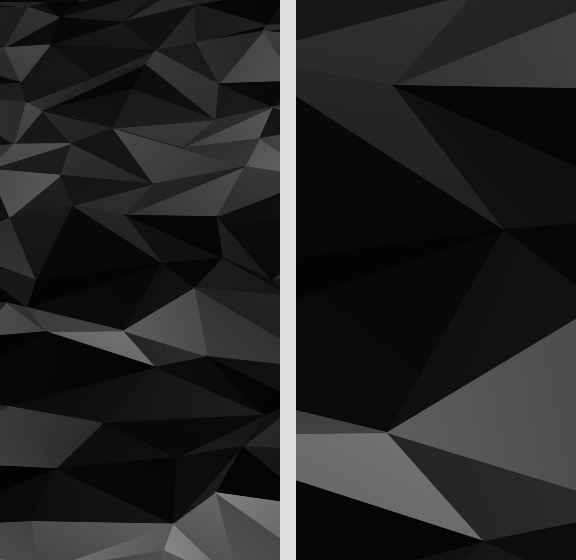
Left: the whole. Right: its middle third, enlarged.
Reproduce this background procedurally as a WebGL 2 fragment shader.

```glsl
#version 300 es
precision highp float;
// Draws a dark faceted low-poly landscape receding toward the top.

uniform vec2 u_resolution;
out vec4 fragColor;

// Mesh layout; the canvas is 1 wide and 2 high
const vec2 CANVAS = vec2(1.0, 2.0);
const float ROW_START = -0.07;    // height of the nearest row line
const float ROW_NEAR = 0.22;      // spacing of the nearest rows
const float ROW_SHRINK = 0.005;   // loss of spacing with distance
const float COL_NEAR = 0.38;      // column width at the bottom
const float COL_SHRINK = 0.085;   // loss of width per unit of height
const vec2 JITTER = vec2(0.88, 1.05);
const float SEED = 17.0;

// Tones: mean brightness rank of each row, near to far
const int ROWS = 14;
const float ROW_RANK[ROWS] = float[ROWS](
    0.93, 0.25, 0.50, 0.24, 0.78, 0.25, 0.42,
    0.62, 0.68, 0.62, 0.45, 0.60, 0.40, 0.35);
const float RANK_SPREAD = 0.30;
const float BLACK = 0.015;
const float GREY_RANGE = 0.36;
const float HIGHLIGHT = 0.20;
const float HIGHLIGHT_POWER = 30.0;
const float FACET_GRADIENT = 0.9;
const float GOLDEN = 0.618;
const float TAU = 6.2832;

vec2 hash2(vec2 p) {
    vec3 q = fract(p.xyx * vec3(0.1031, 0.1030, 0.0973));
    q += dot(q, q.yzx + 33.33);
    return fract((q.xx + q.yz) * q.zy);
}

// Mesh coordinates (column, row) to canvas position
vec2 project(vec2 m) {
    float y = ROW_START + m.y * (ROW_NEAR - ROW_SHRINK * m.y);
    return vec2(0.5 + m.x * (COL_NEAR - COL_SHRINK * y), y);
}

// Canvas position to mesh coordinates
vec2 unproject(vec2 p) {
    float root = ROW_NEAR * ROW_NEAR - 4.0 * ROW_SHRINK * (p.y - ROW_START);
    float row = (ROW_NEAR - sqrt(max(root, 0.0))) / (2.0 * ROW_SHRINK);
    return vec2((p.x - 0.5) / (COL_NEAR - COL_SHRINK * p.y), row);
}

vec2 meshVertex(vec2 id) {
    return project(id + (hash2(id + SEED) - 0.5) * JITTER);
}

// Distance to the left side of the edge from a to b
float edgeDistance(vec2 p, vec2 a, vec2 b) {
    vec2 e = b - a;
    vec2 d = p - a;
    return (e.x * d.y - e.y * d.x) / max(length(e), 0.0001);
}

// Flat tone of a facet; the golden ratio spreads ranks evenly along a row
float facetTone(vec2 cell, float side) {
    float mean = ROW_RANK[clamp(int(cell.y), 0, ROWS - 1)];
    float spread = min(RANK_SPREAD, min(mean, 1.0 - mean));
    float offset = hash2(vec2(cell.y, SEED)).x;
    float even = fract(offset + GOLDEN * (2.0 * cell.x + side));
    float rank = mean + spread * (2.0 * even - 1.0);
    return BLACK + GREY_RANGE * rank * rank
        + HIGHLIGHT * pow(rank, HIGHLIGHT_POWER);
}

// Paints one counterclockwise facet over the shade so far
float paintFacet(float shade, vec2 p, vec2 a, vec2 b, vec2 c,
                 vec2 cell, float side, float pixel) {
    float d = min(edgeDistance(p, a, b),
              min(edgeDistance(p, b, c), edgeDistance(p, c, a)));
    float coverage = smoothstep(-pixel, 0.0, d);
    float angle = TAU * hash2(cell + 50.0 * (side + 1.0)).x;
    vec2 fromCenter = p - (a + b + c) / 3.0;
    float slope = dot(fromCenter, vec2(cos(angle), sin(angle)));
    float tone = facetTone(cell, side) * (1.0 + FACET_GRADIENT * slope);
    return mix(shade, tone, coverage);
}

void main() {
    vec2 p = gl_FragCoord.xy / u_resolution * CANVAS;
    float pixel = CANVAS.y / u_resolution.y;
    vec2 home = floor(unproject(p));
    float shade = BLACK;

    // Far rows first, so nearer ridges cover them
    for (int j = 1; j >= -1; j--) {
        for (int i = -1; i <= 1; i++) {
            vec2 cell = home + vec2(i, j);
            vec2 a = meshVertex(cell);
            vec2 b = meshVertex(cell + vec2(1.0, 0.0));
            vec2 c = meshVertex(cell + vec2(1.0, 1.0));
            vec2 d = meshVertex(cell + vec2(0.0, 1.0));

            // Either diagonal splits the cell into two facets
            bool rising = hash2(cell + 3.0 * SEED).y > 0.5;
            shade = paintFacet(shade, p, a, b, rising ? c : d, cell, 0.0, pixel);
            shade = paintFacet(shade, p, rising ? a : b, c, d, cell, 1.0, pixel);
        }
    }
    fragColor = vec4(vec3(clamp(shade, 0.0, 1.0)), 1.0);
}
```
